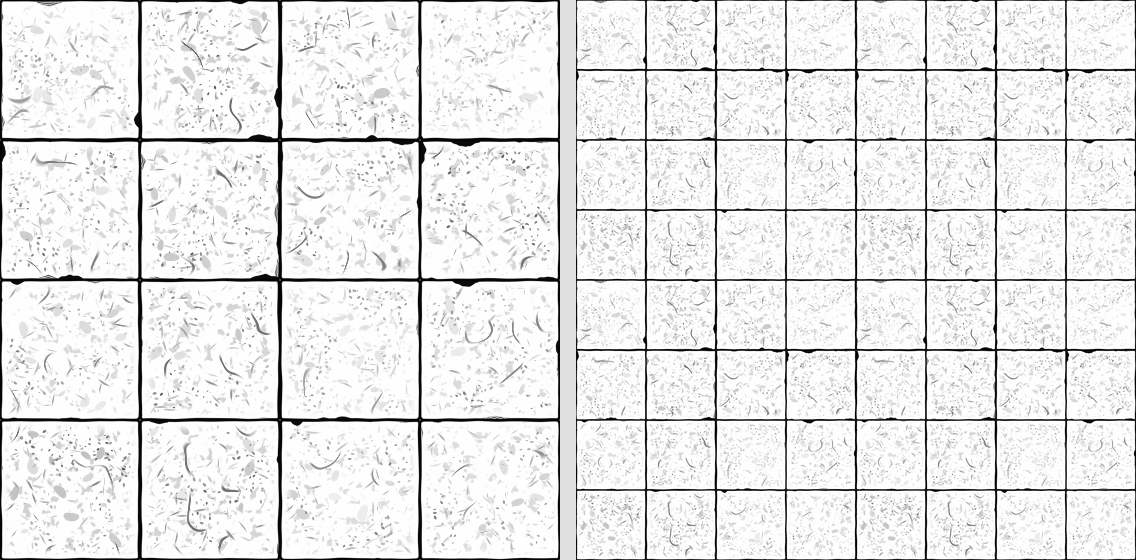
Left: one tile. Right: repeated 2 by 2.
A WebGL 1 fragment shader for this texture map:

```glsl
precision highp float;
// Four by four worn white stone tiles parted by thin black joints.
// Joints are wobbling bands with random chips; the faces carry wrapped
// gradient-noise mottling, hairline cracks and scattered oriented flakes.

uniform vec2 u_resolution;

const float TILES = 4.0;

// Two random values in 0..1 for a cell and a seed.
vec2 hash2(vec2 cell, float seed) {
  vec3 q = fract(cell.xyx * vec3(0.1031, 0.1030, 0.0973) + seed * 0.137);
  q += dot(q, q.yzx + 33.33);
  return fract((q.xx + q.yz) * q.zy);
}

float cornerSlope(vec2 cell, vec2 offset, float period, float seed) {
  float angle = 6.2832 * hash2(mod(cell, period), seed).x;
  return dot(vec2(cos(angle), sin(angle)), offset);
}

// Gradient noise, about -0.7..0.7, wrapping over the whole canvas.
float noise(vec2 p, float freq, float seed) {
  vec2 c = floor(p * freq), f = fract(p * freq);
  vec2 w = f * f * f * (f * (f * 6.0 - 15.0) + 10.0);
  vec2 e = vec2(1.0, 0.0);
  float n = TILES * freq;
  float low = mix(cornerSlope(c, f, n, seed), cornerSlope(c + e, f - e, n, seed), w.x);
  float high = mix(cornerSlope(c + e.yx, f - e.yx, n, seed),
                   cornerSlope(c + 1.0, f - 1.0, n, seed), w.x);
  return mix(low, high, w.y);
}

// Ink of randomly turned ellipses, one candidate per cell.
float flakes(vec2 p, float freq, vec2 size, float density, float seed, float aa) {
  float ink = 0.0;
  for (int j = -1; j <= 1; j++) {
    for (int i = -1; i <= 1; i++) {
      vec2 cell = floor(p * freq) + vec2(float(i), float(j));
      vec2 id = mod(cell, TILES * freq);
      vec2 place = hash2(id, seed), kind = hash2(id, seed + 3.7);
      vec2 d = p - (cell + place) / freq;
      float s = sin(6.2832 * kind.y), c = cos(6.2832 * kind.y);
      d = vec2(c * d.x + s * d.y, c * d.y - s * d.x);
      vec2 radius = size * (0.5 + place.y);
      float edge = (length(d / radius) - 1.0) * radius.y;
      float tone = mix(0.35, 1.0, fract(kind.x * 37.0));
      ink = max(ink, step(kind.x, density) * tone * (1.0 - smoothstep(-0.5 * aa, 0.5 * aa, edge)));
    }
  }
  return ink;
}

// Thin curved lines along the zero contour of noise, broken by a mask.
float cracks(vec2 p, float freq, float width, float seed, float aa) {
  float contour = abs(noise(p, freq, seed)) / freq;
  float mask = smoothstep(0.12, 0.3, noise(p, 4.0, seed + 2.3));
  return mask * (1.0 - smoothstep(width, width + aa, contour));
}

// Brightness of the joints crossing q.x, running along q.y.
float joint(vec2 q, float width, float seed, float aa) {
  float line = floor(q.x + 0.5);
  float offset = q.x - line;
  line = mod(line, TILES);
  vec2 along = vec2(0.37, q.y);
  float jag = noise(along, 24.0, seed + line);
  offset += 0.007 * noise(along, 6.0, seed + line + 0.5);
  float halfWidth = width * (0.75 + 0.5 * hash2(vec2(line, 2.0), seed).x
                  + 0.7 * noise(along, 3.0, seed + line + 0.8));
  float shade = smoothstep(halfWidth - 0.003, halfWidth + 0.004 + 0.6 * aa, abs(offset));

  // Chips bitten from either side: black hollows or grey striped faces.
  for (int i = -1; i <= 1; i++) {
    float cell = floor(q.y * 5.0) + float(i);
    vec2 id = vec2(mod(cell, TILES * 5.0), line);
    vec2 place = hash2(id, seed + 1.9), kind = hash2(id, seed + 4.3);
    float t = (q.y - (cell + 0.2 + 0.6 * place.x) / 5.0) / mix(0.04, 0.12, place.y);
    float side = kind.x < 0.28 ? -1.0 : 1.0;
    float present = step(kind.x, 0.56);
    float depth = mix(0.014, 0.05, kind.y * kind.y);
    float profile = depth * (sqrt(max(1.0 - abs(t), 0.0)) + 0.25 * jag);
    float reach = offset * side;
    float inside = present * step(abs(t), 1.0) * step(0.0, reach)
                 * (1.0 - smoothstep(profile - aa, profile + 0.5 * aa, reach));
    float stripes = 0.5 + 0.5 * sin(reach * 500.0 + 9.0 * jag);
    float grey = mix(0.35, 0.75, stripes);
    float face = fract(kind.x * 23.0) < 0.5 ? 0.04 : grey;
    shade = min(shade, mix(1.0, face, inside));
  }
  return shade;
}

// Ink of the wear on a tile face.
float wear(vec2 p, float aa) {
  vec2 warp = 0.025 * vec2(noise(p, 7.0, 1.1), noise(p, 7.0, 2.2));
  float patches = smoothstep(-0.3, 0.3, noise(p, 3.0, 5.1));
  float mottle = noise(p + warp, 13.0, 6.4) + 0.6 * noise(p + warp, 31.0, 7.2);
  float ink = 0.16 * smoothstep(0.22, 0.5, mottle);
  ink = max(ink, 0.22 * flakes(p + warp, 6.0, vec2(0.04, 0.022), 0.4, 8.3, aa));
  ink = max(ink, 0.42 * flakes(p + warp, 11.0, vec2(0.03, 0.005), 0.45, 9.6, aa));
  ink = max(ink, 0.65 * patches * flakes(p, 26.0, vec2(0.010, 0.006), 0.45, 11.2, aa));
  return max(ink, 0.55 * cracks(p + warp, 3.0, 0.003, 12.7, aa));
}

void main() {
  vec2 p = gl_FragCoord.xy / u_resolution * TILES;
  float aa = TILES / min(u_resolution.x, u_resolution.y);
  vec2 fromJoint = abs(fract(p + 0.5) - 0.5);

  // Each tile has its own amount of wear, fading out at the rim.
  float strength = mix(0.55, 1.1, hash2(floor(p), 3.3).x);
  float rim = smoothstep(0.02, 0.10, min(fromJoint.x, fromJoint.y));
  float value = 0.995 - strength * rim * wear(p, aa);

  // Joints, pinched dark at the crossings with a small grey stud.
  value *= min(joint(p, 0.010, 21.0, aa), joint(p.yx, 0.008, 34.0, aa));
  float crossing = length(fromJoint);
  value *= smoothstep(0.014, 0.030, crossing);
  value = max(value, 0.3 * (1.0 - smoothstep(0.003, 0.012, crossing)));

  gl_FragColor = vec4(vec3(clamp(value, 0.015, 1.0)), 1.0);
}
```
